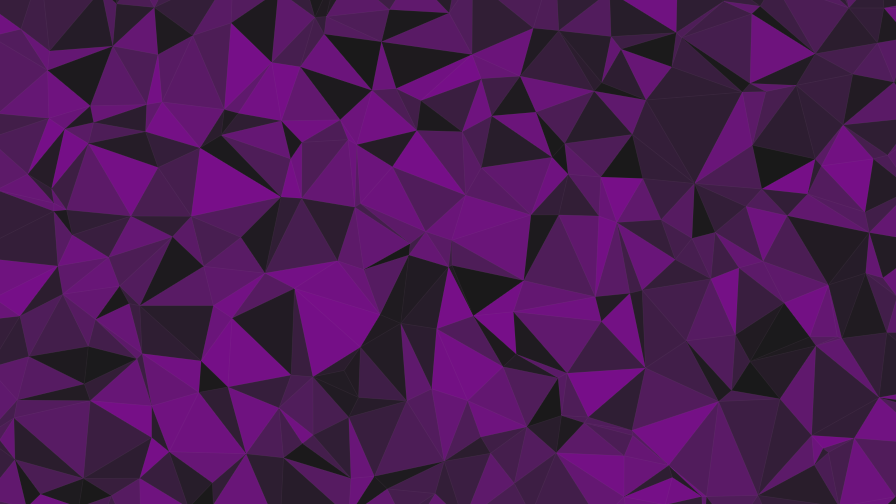
Give the GLSL for this background, as a Shadertoy shader.

```glsl
// Irregular low-poly mosaic: Delaunay triangles in flat shades from charcoal to violet.

#define ROWS 8.0                          // cells per canvas height
#define SITES 2                           // random vertices per cell
#define REACH 2                           // cells searched on each side
#define DARK vec3(0.098, 0.098, 0.098)
#define BRIGHT vec3(0.470, 0.055, 0.540)
#define MID_GREEN 0.04                    // greyer violet in the middle of the ramp
#define CONTRAST 0.35                     // pushes shades towards both ends
#define SEAM_COLOR vec3(0.60, 0.48, 0.60)
#define SEAM_OPACITY 0.10
#define SEAM_WIDTH 0.0012                 // in canvas heights
#define SEED 7

const int SPAN = 2 * REACH + 1;
const int COUNT = SPAN * SPAN * SITES;
const float GRID = 1024.0;                // vertices snap to this grid, so sums are exact

uint scramble(uint n) {
    n = n * 747796405u + 2891336453u;
    n = ((n >> ((n >> 28) + 4u)) ^ n) * 277803737u;
    return (n >> 22) ^ n;
}

uint hash(ivec3 v) {
    return scramble(uint(v.x) + scramble(uint(v.y) + scramble(uint(v.z))));
}

float cross2(vec2 u, vec2 v) { return u.x * v.y - u.y * v.x; }

bool inside(vec2 p, vec2 a, vec2 b, vec2 c) {
    vec3 s = vec3(cross2(b - a, p - a), cross2(c - b, p - b), cross2(a - c, p - c));
    return all(greaterThanEqual(s, vec3(0.0))) || all(lessThanEqual(s, vec3(0.0)));
}

vec2 circumcenter(vec2 a, vec2 b, vec2 c) {
    vec2 u = b - a, v = c - a;
    float uu = dot(u, u), vv = dot(v, v);
    return a + vec2(v.y * uu - u.y * vv, u.x * vv - v.x * uu) / (2.0 * cross2(u, v));
}

// Shrinks a huge triangle around p until no vertex lies in its circumcircle.
void findTriangle(vec2 p, ivec2 cell, out vec2 a, out vec2 b, out vec2 c) {
    vec2 site[COUNT];
    for (int i = 0; i < COUNT; i++) {
        int k = i / SITES;
        ivec2 offset = ivec2(k % SPAN, k / SPAN) - REACH;
        uint h = hash(ivec3(cell + offset, SEED + i % SITES));
        site[i] = vec2(offset) + vec2(h & 1023u, (h >> 10) & 1023u) / GRID;
    }
    a = vec2(-60.0, -40.0);
    b = vec2(60.0, -40.0);
    c = vec2(0.0, 70.0);
    for (int pass = 0; pass < 24; pass++) {
        vec2 center = circumcenter(a, b, c), deepest = a;
        float radius2 = dot(a - center, a - center), depth = 1e-4;
        for (int i = 0; i < COUNT; i++) {
            vec2 q = site[i], r = q - center;
            float d = radius2 - dot(r, r);
            if (d > depth && q != a && q != b && q != c) {
                depth = d;
                deepest = q;
            }
        }
        if (deepest == a) break;
        if (inside(p, a, b, deepest)) c = deepest;
        else if (inside(p, b, c, deepest)) a = deepest;
        else b = deepest;
    }
}

vec3 shade(float t) {
    t = mix(t, smoothstep(0.0, 1.0, t), CONTRAST);
    return mix(DARK, BRIGHT, t) + vec3(0.0, MID_GREEN * 4.0 * t * (1.0 - t), 0.0);
}

// Shortest step from p to the line through a and b.
vec2 stepToLine(vec2 p, vec2 a, vec2 b) {
    vec2 n = normalize(vec2(b.y - a.y, a.x - b.x));
    return n * dot(a - p, n);
}

vec2 shorter(vec2 u, vec2 v) { return dot(u, u) < dot(v, v) ? u : v; }

// Flat colour of the triangle at p, and the step to its nearest edge.
vec3 facet(vec2 p, out vec2 toEdge) {
    ivec2 cell = ivec2(floor(p));
    vec2 local = fract(p), a, b, c;
    findTriangle(local, cell, a, b, c);
    toEdge = shorter(stepToLine(local, a, b),
                     shorter(stepToLine(local, b, c), stepToLine(local, c, a)));
    ivec2 id = ivec2(round((a + b + c) * GRID)) + cell * 3 * int(GRID);
    return shade(float(hash(ivec3(id, SEED)) & 65535u) / 65535.0);
}

void mainImage(out vec4 fragColor, in vec2 fragCoord) {
    float pixel = ROWS / iResolution.y;
    vec2 p = fragCoord * pixel, toEdge, unused;
    vec3 color = facet(p, toEdge);
    float d = length(toEdge);

    // Blend with the neighbouring triangle across a close edge
    if (d < 0.5 * pixel) {
        vec2 across = p + toEdge + 0.1 * pixel * normalize(toEdge + 1e-7);
        color = mix(color, facet(across, unused), 0.5 - d / pixel);
    }

    // Faint light seam
    float seam = clamp((SEAM_WIDTH * ROWS * 0.5 - d) / pixel + 0.5, 0.0, 1.0);
    fragColor = vec4(mix(color, SEAM_COLOR, SEAM_OPACITY * seam), 1.0);
}
```
